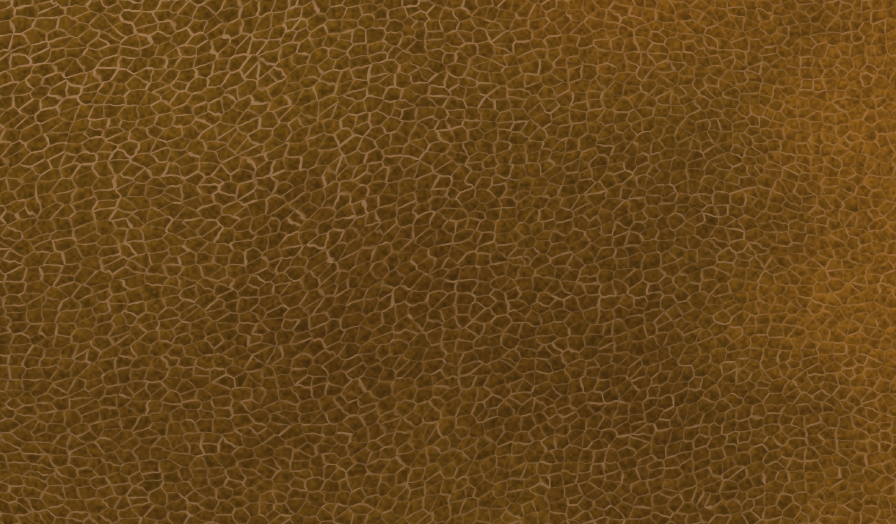
This texture is drawn by a WebGL 2 fragment shader. Its source:

```glsl
#version 300 es
precision highp float;
// Brown grained leather: small rounded cells parted by thin pale creases under uneven warm light.

#define CELLS vec2(30.0, 46.0)  // grain cells per canvas height, across and up
#define JITTER 0.84             // irregularity of the cells
#define CREASE_WIDTH 0.062      // half width of a crease, in cells
#define CREASE_GAIN 0.88        // opacity of the creases
#define GRAIN_SIZE 190.0        // fine specks per canvas height
#define GRAIN_GAIN 0.26         // contrast of the fine specks
#define DARK_HIDE vec3(0.315, 0.205, 0.060)
#define LIGHT_HIDE vec3(0.395, 0.270, 0.070)
#define WARM_HIDE vec3(0.500, 0.320, 0.085)
#define CREASE_COLOR vec3(0.545, 0.405, 0.270)

uniform vec2 u_resolution;
out vec4 fragColor;

vec2 hash2(vec2 p) {
  vec3 q = fract(p.xyx * vec3(0.1031, 0.1030, 0.0973));
  q += dot(q, q.yzx + 33.33);
  return fract((q.xx + q.yz) * q.zy);
}

float valueNoise(vec2 p) {
  vec2 cell = floor(p), f = fract(p);
  f = f * f * (3.0 - 2.0 * f);
  float low = mix(hash2(cell).x, hash2(cell + vec2(1, 0)).x, f.x);
  float high = mix(hash2(cell + vec2(0, 1)).x, hash2(cell + 1.0).x, f.x);
  return mix(low, high, f.y);
}

vec2 seedOffset(vec2 cell) {
  return 0.5 + JITTER * (hash2(cell + 71.0) - 0.5);
}

// Slow bends that stretch and turn the grain; cells narrow towards the right
vec2 bendGrain(vec2 p) {
  vec2 g = p * CELLS + vec2(3.0 * p.x * p.x, 0.0);
  g.x += 0.9 * sin(4.1 * p.y + 1.3 * p.x) + 0.35 * sin(13.0 * p.y - 5.0 * p.x);
  g.y += 1.5 * sin(3.1 * p.x + 2.0 * p.y) + 0.5 * sin(11.0 * p.x + 4.0 * p.y);
  return g - vec2(0.0, 2.5 * p.x);
}

// x: distance to the nearest cell border, y: random value of that border,
// zw: vector from the pixel to its own seed
vec4 grainCells(vec2 g) {
  vec2 base = floor(g), f = fract(g), home = vec2(0), toSeed = vec2(0);
  float nearest = 9.0;
  for (int j = -1; j <= 1; j++)
    for (int i = -1; i <= 1; i++) {
      vec2 n = vec2(i, j);
      vec2 d = n + seedOffset(base + n) - f;
      if (dot(d, d) < nearest) { nearest = dot(d, d); home = n; toSeed = d; }
    }
  float border = 9.0, borderId = 0.0;
  for (int j = -2; j <= 2; j++)
    for (int i = -2; i <= 2; i++) {
      vec2 n = home + vec2(i, j);
      vec2 d = n + seedOffset(base + n) - f;
      vec2 gap = d - toSeed;
      if (dot(gap, gap) > 1e-5) {
        float dist = dot(0.5 * (d + toSeed), normalize(gap));
        if (dist < border) {
          border = dist;
          borderId = hash2(2.0 * base + home + n + 19.0).y;
        }
      }
    }
  return vec4(border, borderId, toSeed);
}

void main() {
  vec2 uv = gl_FragCoord.xy / u_resolution;
  vec2 p = gl_FragCoord.xy / u_resolution.y;

  // Broad tone: mottled hide, warm right side, dark lower middle
  float mottle = 0.65 * valueNoise(p * 5.0 + 3.0) + 0.35 * valueNoise(p * 14.0);
  float topLeft = smoothstep(0.75, 0.0, length((uv - vec2(0.08, 1.0)) * vec2(1.0, 0.9)));
  float warmth = smoothstep(0.74, 1.04, uv.x + 0.14 * (mottle - 0.5));
  warmth *= mix(0.45, 1.0, smoothstep(0.0, 0.65, uv.y));
  warmth = max(warmth, 0.75 * smoothstep(0.38, 0.0, length(uv - vec2(0.76, 1.05))));
  float shade = smoothstep(0.6, 0.0, length((uv - vec2(0.52, 0.3)) * vec2(0.9, 1.0)));
  float tone = 0.30 + 0.65 * mottle + 0.25 * topLeft - 0.35 * shade;
  vec3 color = mix(DARK_HIDE, LIGHT_HIDE, clamp(tone, 0.0, 1.0));
  color = mix(color, WARM_HIDE, 0.85 * warmth);

  // Domed cells and fine specks
  vec4 cell = grainCells(bendGrain(p) + 0.16 * (valueNoise(p * 110.0) - 0.5));
  color *= 1.0 + 0.12 * dot(cell.zw, vec2(0.45, -0.9));
  float specks = 0.6 * valueNoise(p * GRAIN_SIZE) + 0.4 * valueNoise(p * GRAIN_SIZE * 0.53 + 40.0);
  color *= 1.0 + GRAIN_GAIN * 2.0 * (specks - 0.5);

  // Pale creases, uneven along their length, with a soft worn halo
  float blur = max(0.055, 0.6 * CELLS.y / u_resolution.y);
  float width = CREASE_WIDTH * (0.7 + 0.6 * cell.y);
  float line = 1.0 - smoothstep(width - blur, width + blur, cell.x);
  float halo = 1.0 - smoothstep(0.0, 0.27, cell.x);
  float wear = (0.5 + 0.5 * cell.y) * (0.55 + 0.65 * valueNoise(p * 60.0 + 9.0));
  wear *= 0.92 + 0.35 * topLeft - 0.12 * shade;
  vec3 creaseColor = mix(CREASE_COLOR, vec3(0.64, 0.43, 0.21), 0.7 * warmth);
  creaseColor *= 1.0 + 0.14 * topLeft;
  float crease = clamp(CREASE_GAIN * wear * (line + 0.22 * halo), 0.0, 1.0);
  color = mix(color, creaseColor, crease);

  fragColor = vec4(color, 1.0);
}
```
